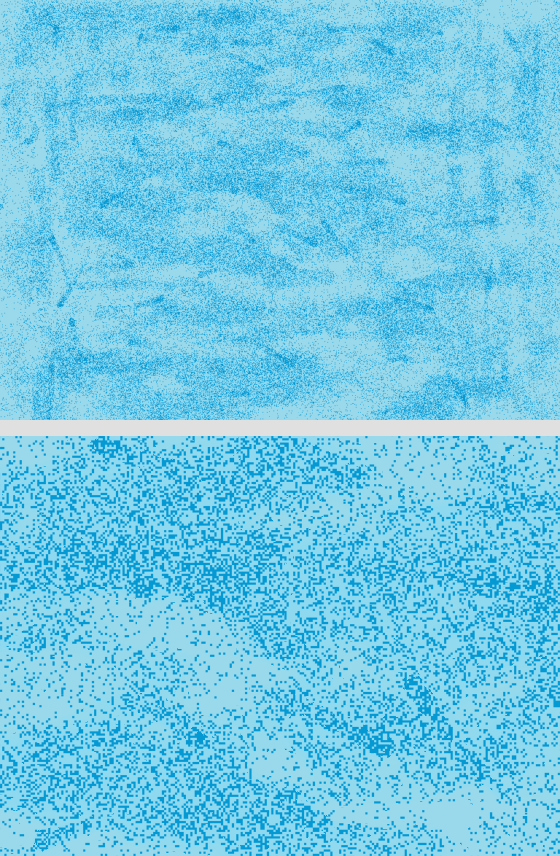
Top, the full canvas; bottom, a detail of the centre.
Reproduce this texture procedurally as a Shadertoy shader.

```glsl
// Airbrushed blue speckle on pale turquoise paper.
// Soft strokes and stretched noise set a spray density; a fine lattice of
// square grains is switched on by that density and averaged over each pixel.

const float GRAINS_PER_HEIGHT = 576.0;

float hash(vec2 p) {
    vec3 q = fract(vec3(p.xyx) * 0.1031);
    q += dot(q, q.yzx + 33.33);
    return fract((q.x + q.y) * q.z);
}

vec4 hash4(float n) {
    return vec4(hash(vec2(n, 1.7)), hash(vec2(n, 5.3)),
                hash(vec2(n, 9.1)), hash(vec2(n, 14.9)));
}

float noise(vec2 p) {
    vec2 i = floor(p), f = fract(p);
    f = f * f * (3.0 - 2.0 * f);
    return mix(mix(hash(i), hash(i + vec2(1, 0)), f.x),
               mix(hash(i + vec2(0, 1)), hash(i + vec2(1, 1)), f.x), f.y);
}

float fbm(vec2 p) {
    return 0.5 * noise(p) + 0.3 * noise(p * 2.1 + 17.0) + 0.2 * noise(p * 4.3 + 41.0);
}

// Bent capsule: x is the distance to its spine, y runs 0..1 along it
vec2 stroke(vec2 p, float angle, float halfLength, float bend) {
    float c = cos(angle), s = sin(angle);
    vec2 q = vec2(c * p.x + s * p.y, c * p.y - s * p.x);
    q.y -= bend * (sqrt(q.x * q.x + 0.0004) - 0.02);
    q.y /= sqrt(1.0 + bend * bend);
    float along = clamp(q.x / halfLength * 0.5 + 0.5, 0.0, 1.0);
    q.x = max(abs(q.x) - halfLength, 0.0);
    return vec2(length(q), along);
}

// Strokes run upright near the left and right sides, level elsewhere
float upright(float u) {
    return 1.0 - smoothstep(0.08, 0.2, u) + smoothstep(0.78, 0.9, u);
}

float sprayDensity(vec2 p, float aspect) {
    float u = p.x / aspect;

    // Overspray haze
    vec2 w = p + 0.05 * vec2(noise(p * 9.0), noise(p * 9.0 + 30.0));
    float level = fbm(w * vec2(5.0, 14.0));
    float tall = fbm(w * vec2(14.0, 5.0) + 60.0);
    float haze = mix(level, tall, 0.2 + 0.55 * upright(u));
    float gap = 0.97 - 0.32 * smoothstep(0.27, 0.75, haze);

    // Short airbrush passes and dabs
    for (int i = 0; i < 90; i++) {
        float n = float(i);
        vec4 h = hash4(n + 3.0);
        vec2 center = fract(n * vec2(0.7549, 0.5698) + 0.15 * h.xy);
        float angle = (h.z - 0.5) * 0.25 + (h.w < upright(center.x) ? 1.57 : 0.0);
        center.x *= aspect;
        vec2 d = stroke(p - center, angle, 0.004 + 0.15 * h.x * h.x + 0.02 * h.w, 0.15 * (h.w - 0.5));
        float radius = mix(0.015, 0.034, h.y);
        gap *= 1.0 - mix(0.1, 0.23, h.z) * smoothstep(radius, 0.4 * radius, d.x);
    }

    // Thin trails and hooks that pool into a dark spot at one end
    for (int i = 0; i < 56; i++) {
        float n = float(i);
        vec4 h = hash4(n + 211.0);
        vec2 center = fract(n * vec2(0.5698, 0.7549) + 0.2 * h.zw);
        float middle = 1.0 - smoothstep(0.15, 0.35, abs(center.y - 0.42));
        float angle = (h.x - 0.5) * mix(0.1, 2.4, middle * h.y);
        angle += h.w < upright(center.x) ? 1.5 : 0.0;
        angle += h.z < 0.5 ? 3.1416 : 0.0;
        float bend = h.w > 0.7 ? (h.x - 0.5) * 2.6 : (h.x - 0.5) * 0.25;
        center.x *= aspect;
        vec2 d = stroke(p - center, angle, mix(0.015, 0.13, h.y * h.z + 0.1), bend);
        float radius = mix(0.006, 0.0105, d.y);
        float strength = mix(0.15, 0.55, d.y * d.y * d.y);
        gap *= 1.0 - strength * smoothstep(radius, 0.4 * radius, d.x);
    }

    // Bare patches and sparse borders
    float bare = smoothstep(0.23, 0.42, fbm(p * vec2(5.0, 11.0) + 9.0));
    float border = mix(0.5, 1.0, smoothstep(0.0, 0.05, u)) * mix(1.0, 0.55, smoothstep(0.88, 1.0, u));
    border *= mix(1.0, 0.4, smoothstep(0.97, 1.0, p.y));
    return (1.0 - gap) * mix(0.2, 1.0, bare) * border;
}

// Area average of the grains under a footprint slightly wider than a pixel
float grainCoverage(vec2 fragCoord, float density) {
    float cellsPerPixel = GRAINS_PER_HEIGHT / iResolution.y;
    vec2 lo = (fragCoord - 0.56) * cellsPerPixel;
    vec2 hi = (fragCoord + 0.56) * cellsPerPixel;
    float covered = 0.0, total = 0.0;
    for (int y = 0; y < 5; y++)
    for (int x = 0; x < 5; x++) {
        vec2 cell = floor(lo) + vec2(x, y);
        vec2 overlap = max(min(hi, cell + 1.0) - max(lo, cell), 0.0);
        float area = overlap.x * overlap.y;
        covered += area * step(hash(cell + 7.0), density);
        total += area;
    }
    return covered / max(total, 1e-5);
}

void mainImage(out vec4 fragColor, in vec2 fragCoord) {
    vec2 p = fragCoord / iResolution.y;
    float density = sprayDensity(p, iResolution.x / iResolution.y);
    vec3 paper = mix(vec3(0.60, 0.85, 0.92), vec3(0.56, 0.85, 0.94),
                     smoothstep(0.1, 0.3, density));
    vec3 ink = vec3(0.02, 0.60, 0.83);
    fragColor = vec4(mix(paper, ink, grainCoverage(fragCoord, density)), 1.0);
}
```
